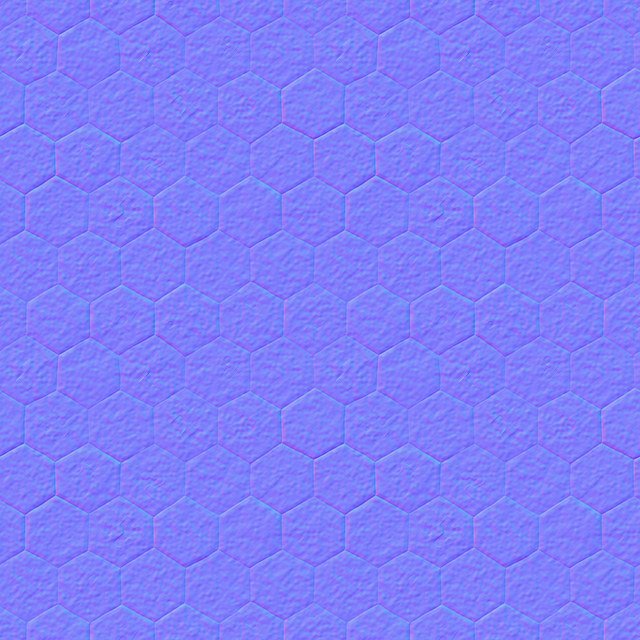
This texture map is drawn by a WebGL 1 fragment shader. Its source:

```glsl
precision highp float;
// Tangent-space normal map of rough hexagonal paving with hairline grooves.

uniform vec2 u_resolution;

const vec2 TILES = vec2(10.0, 12.0);      // tiles across and rows down
const float BLOCKS = 2.0;                 // variation repeats per canvas side
const vec2 GRID_SHIFT = vec2(0.9, 0.03);  // first tile centre, in tile units

float hash(vec2 p) {
  return fract(sin(dot(p, vec2(127.1, 311.7))) * 43758.5453);
}

// Value noise that wraps after a whole number of cells per block.
float wrapNoise(vec2 p, float cells, float seed) {
  vec2 x = p * cells * BLOCKS;
  vec2 i = floor(x);
  vec2 f = x - i;
  f = f * f * f * (f * (f * 6.0 - 15.0) + 10.0);
  vec2 a = mod(i, cells) + seed;
  vec2 b = mod(i + 1.0, cells) + seed;
  return mix(mix(hash(a), hash(vec2(b.x, a.y)), f.x),
             mix(hash(vec2(a.x, b.y)), hash(b), f.x), f.y);
}

// Whole-number turns keep the wrap while hiding the lattice direction.
vec2 turnDiagonal(vec2 p) { return vec2(p.x + p.y, p.y - p.x); }
vec2 turnSteep(vec2 p) { return vec2(p.x + 2.0 * p.y, p.y - 2.0 * p.x); }

// Staggered jittered cells: x = distance to the groove, y = tile seed.
vec2 hexTile(vec2 p, float jitter) {
  vec2 q = p * TILES - GRID_SHIFT;
  float baseRow = floor(q.y + 0.5);
  vec2 nearest = vec2(9.0);
  vec2 second = vec2(9.0);
  float seed = 0.0;
  for (int j = -1; j <= 1; j++) {
    float row = baseRow + float(j);
    float stagger = -0.5 * mod(row, 2.0);
    float baseColumn = floor(q.x - stagger + 0.5);
    for (int i = -1; i <= 1; i++) {
      float column = baseColumn + float(i);
      vec2 id = mod(vec2(column, row), TILES / BLOCKS);
      vec2 offset = vec2(hash(id + 3.7), hash(id + 19.3)) - 0.5;
      vec2 toCentre = (vec2(column + stagger, row) - q) / TILES + offset * jitter;
      if (dot(toCentre, toCentre) < dot(nearest, nearest)) {
        second = nearest;
        nearest = toCentre;
        seed = hash(id + 41.9);
      } else if (dot(toCentre, toCentre) < dot(second, second)) {
        second = toCentre;
      }
    }
  }
  float edge = dot(0.5 * (nearest + second), normalize(second - nearest));
  return vec2(edge, seed);
}

// Fine sandy grain.
float grain(vec2 p) {
  return 0.50 * wrapNoise(turnDiagonal(p), 34.0, 5.0)
       + 0.45 * wrapNoise(turnDiagonal(p), 63.0, 11.0)
       + 0.25 * wrapNoise(turnSteep(p), 49.0, 23.0);
}

// Shallow chips gathered in patches.
float flakes(vec2 p) {
  float chips = smoothstep(0.54, 0.72, wrapNoise(turnDiagonal(p), 31.0, 37.0));
  float patches = smoothstep(0.35, 0.7, wrapNoise(turnSteep(p), 9.0, 43.0));
  return chips * patches;
}

// Surface height in canvas units.
float surfaceHeight(vec2 p) {
  vec2 wobble = vec2(wrapNoise(p, 22.0, 47.0), wrapNoise(p, 22.0, 59.0)) - 0.5;
  vec2 tile = hexTile(p + 0.0015 * wobble, 0.008);
  float edge = max(tile.x, 0.0);
  float inside = smoothstep(0.004, 0.030, edge);

  // A hairline groove with a faint bevel, uneven along its length.
  float profile = 0.45 * smoothstep(0.0, 0.0024, edge)
                + 0.55 * smoothstep(0.0, 0.0075, edge);
  float unevenness = mix(0.5, 1.4, wrapNoise(p, 11.0, 67.0));
  float relief = 0.0012 * mix(0.6, 1.35, tile.y) * unevenness * profile;

  // Wear gathers towards the middle of the rougher tiles.
  float wear = fract(tile.y * 7.31) * inside;
  return relief + (0.0016 + 0.0006 * wear) * grain(p) - 0.0007 * wear * flakes(p);
}

// Slope by central differences.
vec2 slope(vec2 p, float reach) {
  vec2 e = vec2(reach, 0.0);
  return vec2(surfaceHeight(p + e.xy) - surfaceHeight(p - e.xy),
              surfaceHeight(p + e.yx) - surfaceHeight(p - e.yx)) / (2.0 * reach);
}

// Encode with red falling and green rising on the outward bevels.
vec3 encodeNormal(vec2 gradient) {
  vec3 normal = normalize(vec3(0.85 * gradient.x, -gradient.y, 1.0));
  return (0.5 + 0.5 * normal) * vec3(1.0, 1.0, 0.985);
}

void main() {
  vec2 p = gl_FragCoord.xy / u_resolution;
  gl_FragColor = vec4(encodeNormal(slope(p, 0.0008)), 1.0);
}
```
